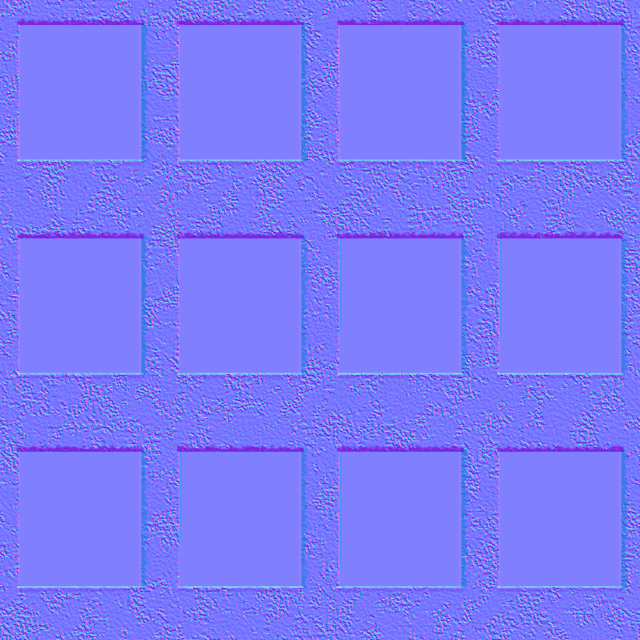
This texture map is drawn by a WebGL 2 fragment shader. Its source:

```glsl
#version 300 es
precision highp float;

#define REPEATS vec2(4.0, 3.0)
#define PANE_LOW vec2(0.0300, 0.0833)
#define PANE_HIGH vec2(0.2212, 0.2943)
#define GRAIN_FREQ 184.0
#define WEAR_FREQ 20.0
#define RELIEF 0.0017
#define FLAT_RELIEF 0.2
#define WALL_LEAN vec2(-0.065, -0.075)
#define TOP_SLOPE 0.95
#define RIGHT_SLOPE 0.7
#define LEFT_SLOPE 0.5
#define BOTTOM_SLOPE 0.85

uniform vec2 u_resolution;
out vec4 fragColor;

float hash(vec2 cell) {
    uvec2 q = uvec2(cell) * uvec2(1597334673u, 3812015801u);
    uint h = (q.x ^ q.y) * 1597334673u;
    h ^= h >> 15;
    h *= 3812015801u;
    return float(h >> 8) * exp2(-24.0);
}

float cornerRamp(vec2 cell, vec2 corner, vec2 f, float freq) {
    float angle = 6.2832 * hash(mod(cell + corner, freq) + freq);
    return dot(vec2(cos(angle), sin(angle)), f - corner);
}

// Gradient noise that wraps at the canvas edges
float noise(vec2 uv, float freq) {
    vec2 cell = floor(uv * freq);
    vec2 f = uv * freq - cell;
    vec2 u = f * f * f * (f * (f * 6.0 - 15.0) + 10.0);
    float low = mix(cornerRamp(cell, vec2(0, 0), f, freq),
                    cornerRamp(cell, vec2(1, 0), f, freq), u.x);
    float high = mix(cornerRamp(cell, vec2(0, 1), f, freq),
                     cornerRamp(cell, vec2(1, 1), f, freq), u.x);
    return mix(low, high, u.y);
}

// Plaster height: small plateaus with steep rims
float plaster(vec2 uv) {
    float grain = noise(uv, GRAIN_FREQ) + 0.6 * noise(uv, GRAIN_FREQ * 1.5);
    return smoothstep(-0.28, 0.28, grain);
}

vec2 plasterTilt(vec2 uv) {
    vec2 e = vec2(0.0008, 0.0);
    vec2 rise = vec2(plaster(uv + e.xy) - plaster(uv - e.xy),
                     plaster(uv + e.yx) - plaster(uv - e.yx));
    float wear = noise(uv, WEAR_FREQ) + 0.8 * noise(uv, WEAR_FREQ * 2.0)
               + 0.8 * noise(uv, WEAR_FREQ * 4.0);
    float rough = mix(FLAT_RELIEF, 1.0, smoothstep(-0.2, 0.3, wear));
    return WALL_LEAN - rise / (2.0 * e.x) * RELIEF * rough;
}

float stripe(float d, float halfWidth, float soft) {
    return 1.0 - smoothstep(halfWidth - soft, halfWidth + soft, abs(d));
}

// Band just outside a pane side; d is positive inside the pane
float outerBand(float d, float ragged, float soft) {
    return smoothstep(-0.0095, -0.0025, d + ragged)
         * (1.0 - smoothstep(-soft, soft, d));
}

void main() {
    vec2 uv = gl_FragCoord.xy / u_resolution;
    float soft = 0.7 / min(u_resolution.x, u_resolution.y);
    vec2 cell = floor(uv * REPEATS);
    vec2 p = fract(uv * REPEATS) / REPEATS;
    float vary = hash(cell + 7.0);
    float chip = step(0.72, hash(cell + 31.0));

    // Signed distances to the four pane sides
    vec2 low = p - PANE_LOW;
    vec2 high = PANE_HIGH - p;
    vec2 inner = min(low, high);
    vec2 inside = smoothstep(vec2(-soft), vec2(soft), inner);
    vec2 span = smoothstep(vec2(-0.0045), vec2(-0.0015), inner);
    float pane = inside.x * inside.y;

    // Rough wall around smooth panes
    float ragged = noise(uv, 128.0);
    float top = outerBand(high.y, ragged * 0.006, soft) * span.x;
    float right = outerBand(high.x, ragged * 0.008, soft) * span.y;
    vec2 tilt = plasterTilt(uv) * (1.0 - pane) * (1.0 - 0.6 * max(top, right));

    // Recess sides
    tilt.y -= TOP_SLOPE * top;
    tilt.x -= RIGHT_SLOPE * mix(0.75, 1.15, vary) * right;
    float left = stripe(low.x + 0.0006, 0.0014, soft) * span.y;
    tilt.x += LEFT_SLOPE * mix(0.6, 1.1, vary) * (0.85 + ragged) * left;
    float bottom = stripe(low.y + 0.0006, 0.0013, soft) * span.x;
    tilt.y += BOTTOM_SLOPE * mix(1.1, 0.8, vary) * (0.9 + 0.8 * ragged) * bottom;

    // Faint shadow below, trim line and chipped inner rims
    tilt.y -= 0.22 * stripe(low.y + 0.0055, 0.0022, 0.0015) * span.x;
    tilt.x += 0.2 * stripe(high.x - 0.0022, 0.0012, soft) * pane;
    float chipReach = smoothstep(0.03, 0.05, low.y + 0.1 * (vary - 0.5));
    tilt += chip * chipReach * pane * vec2(-0.45, 0.15)
          * stripe(low.x - 0.0022, 0.0012, soft);

    vec3 normal = normalize(vec3(tilt, 1.0));
    fragColor = vec4(normal * 0.5 + 0.5, 1.0);
}
```
